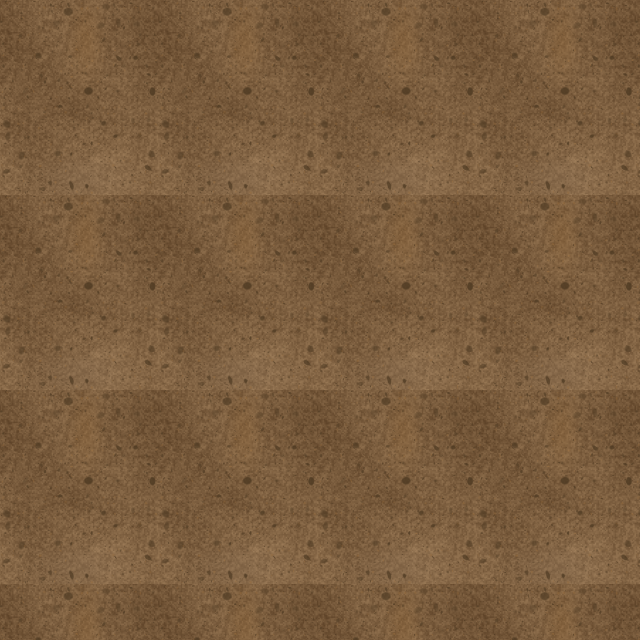
This texture is drawn by a WebGL 2 fragment shader. Its source:

```glsl
#version 300 es
precision highp float;

uniform vec2 u_resolution;
out vec4 fragColor;

const vec2 REPEATS = vec2(4.03, 3.285);
const vec3 DARK_EARTH = vec3(0.40, 0.29, 0.18);
const vec3 PALE_EARTH = vec3(0.57, 0.445, 0.31);
const vec3 CHIP = vec3(0.29, 0.215, 0.125);
const vec3 OCHRE = vec3(0.60, 0.43, 0.24);
const vec3 DUST = vec3(0.52, 0.42, 0.32);

float hash(vec2 p, float seed) {
    return fract(sin(dot(p, vec2(127.1, 311.7)) + seed * 74.7) * 43758.5453);
}

// Value noise that wraps across the tile but not down it, leaving a seam
float noise(vec2 p, vec2 cells, float seed) {
    vec2 q = p * cells;
    vec2 i = floor(q);
    vec2 f = q - i;
    f = f * f * (3.0 - 2.0 * f);
    float left = mod(i.x, cells.x);
    float right = mod(i.x + 1.0, cells.x);
    float low = mix(hash(vec2(left, i.y), seed), hash(vec2(right, i.y), seed), f.x);
    float high = mix(hash(vec2(left, i.y + 1.0), seed), hash(vec2(right, i.y + 1.0), seed), f.x);
    return mix(low, high, f.y);
}

float fbm(vec2 p, vec2 cells, float seed) {
    float sum = 0.0;
    float weight = 0.5;
    for (int octave = 0; octave < 4; octave++) {
        sum += weight * (noise(p, cells, seed + float(octave)) - 0.5);
        cells *= 2.0;
        weight *= 0.6;
    }
    return sum;
}

// Soft stain, wrapped horizontally
float stain(vec2 p, vec2 center, vec2 radius) {
    vec2 d = p - center;
    d.x -= round(d.x);
    d /= radius;
    return exp(-dot(d, d));
}

// Coverage of scattered ragged chips, at most one in each cell
float chips(vec2 p, vec2 cells, float density, float seed, vec2 tilePixels) {
    vec2 q = p * cells;
    vec2 id = floor(q);
    vec2 center = 0.32 + 0.36 * vec2(hash(id, seed), hash(id, seed + 1.0));
    vec2 d = fract(q) - center;
    float angle = 6.2832 * hash(id, seed + 2.0);
    float c = cos(angle);
    float s = sin(angle);
    d = mat2(c, -s, s, c) * d;
    d.x *= mix(1.0, 2.2, hash(id, seed + 3.0));
    float size = hash(id, seed + 4.0);
    float radius = mix(0.09, 0.28, size * size);
    float ragged = 0.14 * (noise(p, cells * 5.0, seed + 5.0) - 0.5);
    float blur = 0.8 * cells.x / tilePixels.x + 0.03;
    float shape = 1.0 - smoothstep(-blur, blur, length(d) + ragged - radius);
    float present = step(hash(id, seed + 6.0), density);
    return shape * present * mix(0.4, 1.0, hash(id, seed + 7.0));
}

void main() {
    // Tile coordinates run from the top left corner
    vec2 uv = gl_FragCoord.xy / u_resolution;
    vec2 p = fract(vec2(uv.x, 1.0 - uv.y) * REPEATS);
    vec2 tilePixels = u_resolution / REPEATS;

    // Broad clouds, vertical streaks and fine sandy grain
    float tone = 0.50;
    tone += 0.50 * fbm(p, vec2(4.0, 4.0), 1.0);
    tone += 0.22 * fbm(p, vec2(10.0, 3.0), 11.0);
    tone += 0.38 * (noise(p, vec2(52.0, 64.0), 21.0) - 0.5);
    tone += 0.62 * (noise(p, vec2(112.0, 137.0), 22.0) - 0.5);

    // Dark upper corners, smudge at the middle, paler lower edge
    tone -= 0.22 * stain(p, vec2(0.05, 0.16), vec2(0.24, 0.32));
    tone -= 0.20 * stain(p, vec2(0.48, 0.56), vec2(0.13, 0.07));
    tone += 0.17 * smoothstep(0.55, 1.0, p.y);
    float streak = p.y - 0.86 + 0.35 * (p.x - 0.55);
    tone += 0.16 * exp(-streak * streak * 500.0) * stain(p, vec2(0.65, 0.82), vec2(0.25, 0.3));
    vec3 color = mix(DARK_EARTH, PALE_EARTH, tone);

    // Ochre bloom and greyish dust
    float bloom = stain(p, vec2(0.54, 0.21), vec2(0.09, 0.17));
    color = mix(color, OCHRE, 0.26 * bloom);
    color = mix(color, DUST, 0.25 * stain(p, vec2(0.50, 0.92), vec2(0.25, 0.10)));

    // Sparse ochre flecks beneath dark chips of three sizes
    color = mix(color, OCHRE, 0.55 * chips(p, vec2(30.0, 37.0), 0.16, 31.0, tilePixels));
    float patches = smoothstep(0.3, 0.7, noise(p, vec2(5.0, 6.0), 41.0));
    float cover = 0.75 * chips(p, vec2(10.0, 12.0), 0.34, 51.0, tilePixels);
    cover = max(cover, 0.70 * chips(p, vec2(20.0, 25.0), mix(0.14, 0.36, patches), 61.0, tilePixels));
    cover = max(cover, 0.60 * chips(p, vec2(40.0, 49.0), mix(0.16, 0.38, patches), 71.0, tilePixels));

    // Prominent dark pits
    cover = max(cover, 0.75 * smoothstep(0.35, 0.7, stain(p, vec2(0.96, 0.47), vec2(0.022, 0.026))));
    cover = max(cover, 0.65 * smoothstep(0.35, 0.7, stain(p, vec2(0.43, 0.06), vec2(0.035, 0.025))));
    color = mix(color, CHIP, cover);

    fragColor = vec4(clamp(color, 0.0, 1.0), 1.0);
}
```
